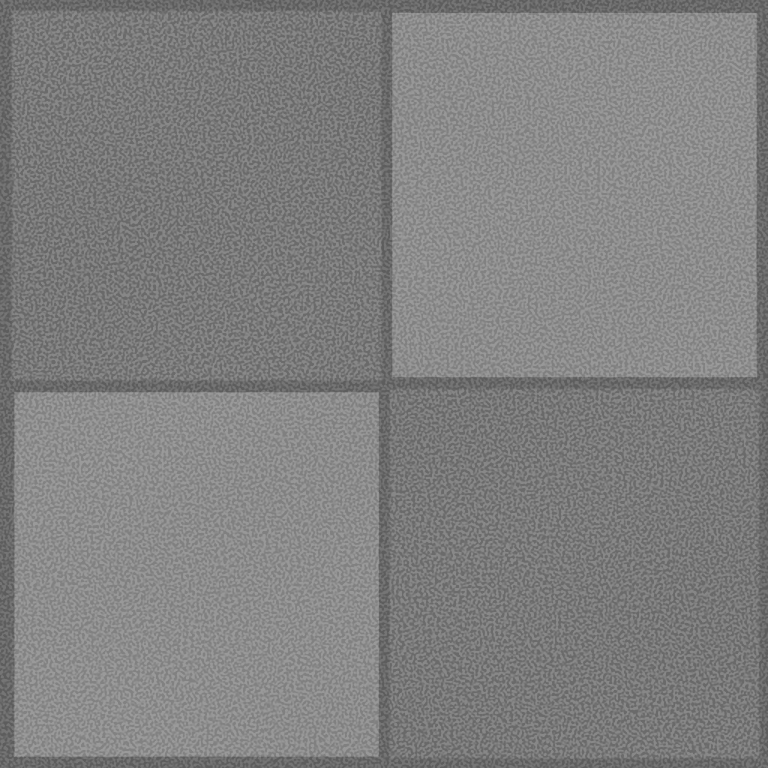
Reproduce this pattern procedurally as a WebGL 2 fragment shader.

```glsl
#version 300 es
precision highp float;
// Two by two checker of grainy grey stone tiles with dark, narrow joints.
uniform vec2 u_resolution;
out vec4 fragColor;

float hash(vec2 p) {
    vec3 q = fract(vec3(p.xyx) * 0.1031);
    q += dot(q, q.yzx + 33.33);
    return fract((q.x + q.y) * q.z);
}

// Worm-like grain: a narrow blur of random specks minus a wide one.
float wormGrain(vec2 p) {
    vec2 home = floor(p);
    vec2 narrow = vec2(0.0);
    vec2 wide = vec2(0.0);
    for (int y = -2; y <= 2; y++) {
        for (int x = -2; x <= 2; x++) {
            vec2 speck = home + vec2(x, y);
            vec2 offset = speck + 0.5 - p;
            float d2 = dot(offset, offset);
            vec2 valueAndWeight = vec2(hash(speck + 7.0), 1.0);
            narrow += valueAndWeight * exp(-1.1 * d2);
            wide += valueAndWeight * exp(-0.45 * d2);
        }
    }
    float band = narrow.x / narrow.y - wide.x / wide.y;
    return clamp(16.0 * band, -1.0, 1.0);
}

// Slow, faint shading across the stone.
float mottle(vec2 p) {
    return sin(p.x * 9.0 + 2.0 * sin(p.y * 7.0))
         + 0.6 * sin(p.y * 15.0 - p.x * 6.0 + 1.3);
}

float boxDistance(vec2 p, float halfSize) {
    vec2 d = abs(p) - halfSize;
    return length(max(d, 0.0)) + min(max(d.x, d.y), 0.0);
}

void main() {
    vec2 uv = gl_FragCoord.xy / u_resolution;
    float pixel = 1.0 / min(u_resolution.x, u_resolution.y);

    // Tile layout, with the right column set a touch higher.
    vec2 cell = step(0.5, uv);
    vec2 center = vec2(0.2560, 0.2520) + cell * vec2(0.4920, 0.4930);
    center.y += 0.001 * cell.x;
    float pale = 1.0 - mod(cell.x + cell.y, 2.0);

    // Pale tiles are slightly smaller and crisper than the dark ones.
    float edge = boxDistance(uv - center, mix(0.2405, 0.2372, pale));
    float softness = max(0.6 * pixel, mix(0.002, 0.0, pale));
    float tile = 1.0 - smoothstep(-softness, softness, edge);

    // Base greys of joint, dark stone and pale stone.
    float stone = mix(0.473, 0.553, pale) + 0.0035 * mottle(uv);
    float tone = mix(0.412, stone, tile);

    // Grain is strongest on dark stone.
    float strength = mix(0.048, mix(0.058, 0.047, pale), tile);
    fragColor = vec4(vec3(tone + strength * wormGrain(uv * 512.0)), 1.0);
}
```
